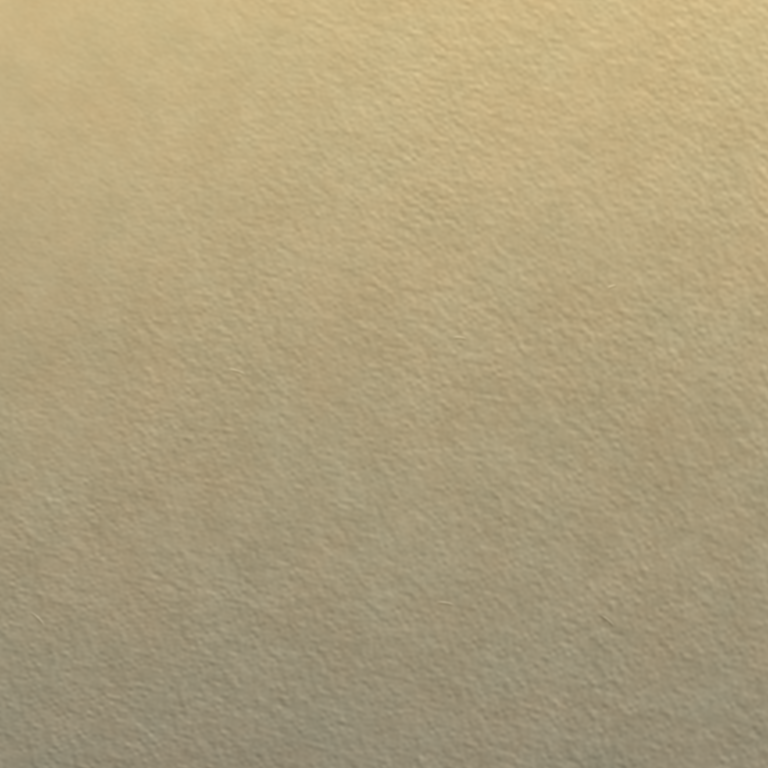
A Shadertoy shader for this texture:

```glsl
// Draws a softly lit, finely embossed plaster wall fading from warm sand to grey-beige.

const vec3 TOP_SAND = vec3(0.800, 0.718, 0.529);
const vec3 MID_TAN = vec3(0.676, 0.618, 0.481);
const vec3 LOW_GREY = vec3(0.572, 0.541, 0.455);

// Integer hash of a lattice cell, returned in 0..1
float hash(vec2 cell) {
    uvec2 q = uvec2(ivec2(cell)) * uvec2(1597u, 3812u) + uvec2(7919u, 104729u);
    uint n = (q.x ^ (q.y << 7u)) * 747796405u + q.y * 2891u;
    n = ((n >> ((n >> 28u) + 4u)) ^ n) * 277803737u;
    n = (n >> 22u) ^ n;
    return float(n & 65535u) / 65535.0;
}

float valueNoise(vec2 p) {
    vec2 cell = floor(p);
    vec2 f = fract(p);
    f = f * f * (3.0 - 2.0 * f);
    float low = mix(hash(cell), hash(cell + vec2(1, 0)), f.x);
    float high = mix(hash(cell + vec2(0, 1)), hash(cell + vec2(1, 1)), f.x);
    return mix(low, high, f.y);
}

vec2 rotate(vec2 p, float angle) {
    float c = cos(angle), s = sin(angle);
    return vec2(c * p.x + s * p.y, c * p.y - s * p.x);
}

// Layered noise centred on zero
float cloud(vec2 p) {
    float sum = 0.0, weight = 0.5;
    for (int i = 0; i < 4; i++) {
        sum += weight * (valueNoise(p) - 0.5);
        p = rotate(p, 0.6) * 2.03 + 17.0;
        weight *= 0.75;
    }
    return sum;
}

// Plaster height: two sizes of bumps, stretched along the grain
float plasterHeight(vec2 uv, float angle) {
    vec2 p = rotate(uv, angle);
    float coarse = valueNoise(p * vec2(92.0, 142.0) + 40.0);
    float fine = valueNoise(rotate(p, 0.45) * vec2(155.0, 220.0) + 90.0);
    return 0.5 * coarse + 0.5 * fine;
}

// Height difference across the light direction
float emboss(vec2 uv, float angle, vec2 lightStep) {
    return plasterHeight(uv + lightStep, angle) - plasterHeight(uv - lightStep, angle);
}

// Vertical fade through three tones
vec3 wallTone(float level) {
    vec3 lower = mix(LOW_GREY, MID_TAN, clamp(level * 2.0, -0.1, 1.0));
    return mix(lower, TOP_SAND, clamp(level * 2.0 - 1.0, 0.0, 1.1));
}

// Soft short ridge with a lit side and a shaded side
float scratch(vec2 uv, vec2 center, float angle, float halfLength, float width) {
    vec2 p = rotate(uv - center, angle);
    p.y += 9.0 * p.x * p.x;
    float along = 1.0 - smoothstep(0.3 * halfLength, halfLength, abs(p.x));
    float across = p.y / width;
    return along * (exp(-across * across) - 0.7 * exp(-(across + 1.6) * (across + 1.6)));
}

void mainImage(out vec4 fragColor, in vec2 fragCoord) {
    vec2 uv = fragCoord / iResolution.xy;

    // Broad light: brighter above, a little warmer to the right
    float level = uv.y + 0.04 * (uv.x - 0.5) + 0.06 * cloud(uv * 3.0 + 7.0);
    vec3 color = wallTone(level);

    // Uneven brightness and faint reddish and greenish patches
    color += 0.042 * cloud(uv * 22.0 + 30.0);
    color += cloud(uv * 14.0 + 70.0) * vec3(0.022, -0.005, -0.014);

    // Embossed grain, nearly smooth in the upper left
    float rough = smoothstep(0.0, 0.8, uv.x + 0.85 * (1.0 - uv.y));
    rough *= 0.75 + 0.5 * valueNoise(uv * 9.0 + 50.0);
    float angle = mix(-0.70, -0.50, uv.y);
    float relief = emboss(uv, angle, vec2(0.0011, 0.0017));
    float mottling = valueNoise(uv * 215.0 + 15.0) - 0.5;
    color += mix(0.025, 0.098, rough) * relief * vec3(1.0, 0.98, 0.90);
    color += mix(0.012, 0.024, rough) * mottling;

    // A few scattered scratches
    for (int i = 0; i < 6; i++) {
        float id = float(i);
        vec2 center = vec2(hash(vec2(id, 301)), 0.1 + 0.55 * hash(vec2(id, 302)));
        float tilt = mix(-1.0, 0.5, hash(vec2(id, 303)));
        float halfLength = mix(0.006, 0.017, hash(vec2(id, 304)));
        color += 0.065 * scratch(uv, center, tilt, halfLength, 0.0017);
    }

    fragColor = vec4(clamp(color, 0.0, 1.0), 1.0);
}
```
